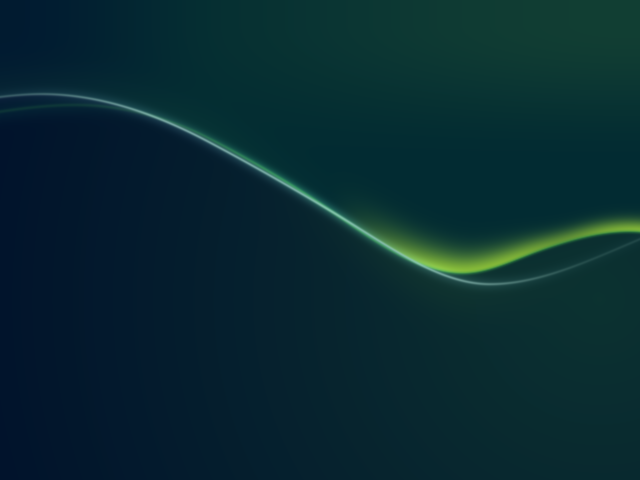
A WebGL 2 fragment shader for this background:

```glsl
#version 300 es
precision highp float;
// A glowing green ribbon and a pale thread crossing a dark teal gradient.
uniform vec2 u_resolution;
out vec4 fragColor;

// Cubic through a and b (position, height, slope).
float hermite(float x, vec3 a, vec3 b) {
  float w = b.x - a.x, t = (x - a.x) / w, s = 1.0 - t;
  return s * s * (1.0 + 2.0 * t) * a.y + t * t * (3.0 - 2.0 * t) * b.y
       + w * t * s * (s * a.z - t * b.z);
}

float threadCurve(float x) {
  vec3 crest = vec3(0.5, 1.13, 0.0), fall = vec3(2.5, 1.70, 0.53);
  vec3 cross = vec3(4.0, 2.55, 0.60), trough = vec3(5.88, 3.41, 0.0);
  if (x < crest.x) return hermite(x, vec3(0.0, 1.165, -0.12), crest);
  if (x < fall.x) return hermite(x, crest, fall);
  if (x < cross.x) return hermite(x, fall, cross);
  if (x < trough.x) return hermite(x, cross, trough);
  return hermite(x, trough, vec3(7.68, 2.87, -0.42));
}

float ribbonCurve(float x) {
  vec3 crest = vec3(0.9, 1.26, 0.0), fall = vec3(2.5, 1.66, 0.51);
  vec3 cross = vec3(4.0, 2.55, 0.68), trough = vec3(5.55, 3.28, 0.0);
  vec3 rise = vec3(6.5, 3.0, -0.35);
  if (x < crest.x) return hermite(x, vec3(0.0, 1.34, -0.15), crest);
  if (x < fall.x) return hermite(x, crest, fall);
  if (x < cross.x) return hermite(x, fall, cross);
  if (x < trough.x) return hermite(x, cross, trough);
  if (x < rise.x) return hermite(x, trough, rise);
  return hermite(x, rise, vec3(7.55, 2.78, 0.0));
}

float bell(float d, float width) { return exp(-d * d / (width * width)); }

void main() {
  // The canvas spans 7.68 by 5.76 units, with y measured down from the top.
  vec2 p = gl_FragCoord.xy / u_resolution;
  p = vec2(p.x, 1.0 - p.y) * vec2(7.68, 5.76);
  float pixel = 5.76 / u_resolution.y;

  // Signed distances, positive below each curve.
  float threadY = threadCurve(p.x), ribbonY = ribbonCurve(p.x);
  float threadSlope = (threadCurve(p.x + 0.01) - threadY) / 0.01;
  float ribbonSlope = (ribbonCurve(p.x + 0.01) - ribbonY) / 0.01;
  float thread = (p.y - threadY) * inversesqrt(1.0 + threadSlope * threadSlope);
  float ribbon = (p.y - ribbonY) * inversesqrt(1.0 + ribbonSlope * ribbonSlope);
  float below = smoothstep(-pixel, pixel, max(thread, ribbon));

  // Upper field: navy to teal, with a green haze at the top right.
  vec3 upper = mix(vec3(0.004, 0.105, 0.19), vec3(0.008, 0.168, 0.196), smoothstep(0.0, 2.8, p.x));
  upper += vec3(0.06, 0.075, 0.005) * smoothstep(0.3, 7.5, p.x) * smoothstep(2.0, 0.3, p.y);
  upper += vec3(0.018, 0.035, 0.01) * bell(thread, 0.32) * smoothstep(5.0, 2.0, p.x);

  // Lower field: light spreading from the right, and a glow under the bend.
  float spread = clamp(1.0 - distance(p, vec2(7.2, 3.6)) / 8.0, 0.0, 1.0);
  vec3 lower = mix(vec3(0.0, 0.065, 0.17), vec3(0.045, 0.195, 0.19), spread);
  lower += vec3(0.025, 0.035, 0.0) * bell(thread - 0.05, 0.35) * bell(p.x - 5.1, 1.2);
  lower += vec3(0.01, 0.05, 0.03) * bell(ribbon, 0.12) * smoothstep(2.2, 0.6, p.x);

  // Bright ribbon fading upward from its lower edge.
  float height = mix(0.29, 0.15, smoothstep(5.2, 6.9, p.x));
  float light = smoothstep(3.9, 5.4, p.x) * (1.0 - 0.25 * bell(p.x - 6.8, 0.5));
  vec3 lime = mix(vec3(0.36, 0.58, 0.23), vec3(0.54, 0.74, 0.22), bell(ribbon, 0.2));
  upper = mix(upper, lime, light * bell(min(ribbon, 0.0), height));
  vec3 color = mix(upper, lower, below);

  // Green edge of the ribbon.
  float edge = mix(0.18, 0.6, smoothstep(1.0, 4.2, p.x));
  color = mix(color, vec3(0.2, 0.54, 0.26), edge * bell(ribbon, 0.014 + 0.6 * pixel));
  color += vec3(0.03, 0.12, 0.06) * bell(ribbon, 0.06) * bell(p.x - 3.7, 1.3);

  // Pale thread with a soft halo.
  float glow = mix(0.3, 0.65, smoothstep(0.0, 2.2, p.x)) * mix(1.0, 0.2, smoothstep(4.9, 7.3, p.x));
  color = mix(color, vec3(0.55, 0.72, 0.68), glow * bell(thread, 0.01 + 0.6 * pixel));
  color += vec3(0.12, 0.16, 0.17) * glow * bell(thread, 0.075);

  fragColor = vec4(color, 1.0);
}
```
